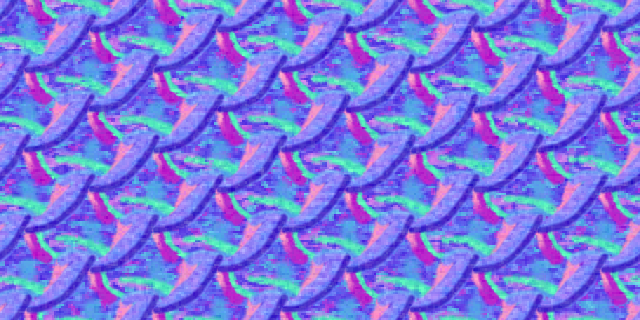
A Shadertoy shader for this texture map:

```glsl
// Normal map of worn, interlaced diagonal straps on a staggered 5 by 4 lattice.

const vec2 PERIOD = vec2(1.6, 1.0);
const vec3 LAVENDER = vec3(0.47, 0.52, 0.98);
const vec3 INDIGO = vec3(0.38, 0.26, 0.9);
const vec3 SKY = vec3(0.36, 0.68, 0.9);
const vec3 GREEN = vec3(0.33, 0.91, 0.74);
const vec3 MAGENTA = vec3(0.74, 0.16, 0.8);
const vec3 PINK = vec3(0.97, 0.6, 0.78);

vec2 hashGradient(vec2 cell) {
    vec2 h = vec2(dot(cell, vec2(127.1, 311.7)), dot(cell, vec2(269.5, 183.3)));
    return 2.0 * fract(sin(h) * 43758.5) - 1.0;
}

float gradientNoise(vec2 p) {
    vec2 i = floor(p), f = fract(p);
    vec2 u = f * f * f * (f * (f * 6.0 - 15.0) + 10.0);
    vec2 e = vec2(0.0, 1.0);
    return mix(
        mix(dot(hashGradient(i), f), dot(hashGradient(i + e.yx), f - e.yx), u.x),
        mix(dot(hashGradient(i + e), f - e), dot(hashGradient(i + 1.0), f - 1.0), u.x), u.y);
}

float fbm(vec2 p) {
    return gradientNoise(p) + 0.5 * gradientNoise(p * 2.1 + 7.3);
}

// Nearest lattice copy of a quadratic curve: x = position along it,
// y = signed distance (positive on the left).
vec2 latticeCurve(vec2 p, vec2 a, vec2 b, vec2 c) {
    vec2 centre = 0.5 * (a + c);
    vec2 nearest = vec2(0.0, 9.0);
    for (int k = 0; k < 2; k++) {
        vec2 q = p - centre + 0.5 * PERIOD * float(k);
        q = mod(q + 0.5 * PERIOD, PERIOD) - 0.5 * PERIOD + centre;
        vec2 start = a;
        for (int i = 1; i <= 8; i++) {
            float t = float(i) / 8.0;
            vec2 end = mix(mix(a, b, t), mix(b, c, t), t);
            vec2 along = end - start, d = q - start;
            float h = clamp(dot(d, along) / dot(along, along), 0.0, 1.0);
            float dist = length(d - along * h);
            float side = along.x * d.y - along.y * d.x < 0.0 ? -1.0 : 1.0;
            if (dist < abs(nearest.y)) nearest = vec2(t + (h - 1.0) / 8.0, dist * side);
            start = end;
        }
    }
    return nearest;
}

// Coverage of a curve of the given half width, with a soft rim.
float cover(vec2 curve, float width, float soft) {
    return 1.0 - smoothstep(width - soft, width + soft, abs(curve.y));
}

void mainImage(out vec4 fragColor, in vec2 fragCoord) {
    vec2 p = fragCoord / iResolution.y * 4.0;
    vec2 block = floor(p * 34.0) / 34.0;
    float streak = fbm(block * vec2(4.5, 10.0));
    float wear = fbm(block * vec2(6.0, 9.0) + 31.0);
    float grain = fbm(block * vec2(13.0, 17.0) + 53.0);

    // Coordinates relative to the strap tips; the ground is rougher than the straps
    vec2 s = p - vec2(0.352, 0.25);
    s += 0.035 * vec2(gradientNoise(p * 3.0), gradientNoise(p * 3.0 + 19.0));
    vec2 q = s + vec2(0.045, 0.035) * vec2(wear, grain);

    // Mottled ground
    vec3 col = mix(INDIGO, vec3(0.42, 0.5, 0.96), smoothstep(-0.15, 0.3, streak));
    col = mix(col, SKY, smoothstep(0.1, 0.3, fbm(block * vec2(4.0, 8.0) + 71.0)));
    col = mix(col, vec3(0.62, 0.28, 0.87), smoothstep(0.15, 0.35, wear));

    // Lilac streaks in the hollow and a teal slope above the tip
    vec2 hollow = latticeCurve(q, vec2(0.28, -0.27), vec2(0.42, -0.2), vec2(0.62, -0.3));
    col = mix(col, vec3(0.78, 0.48, 0.92),
              cover(hollow, 0.09, 0.07) * smoothstep(-0.15, 0.1, streak));
    vec2 slope = latticeCurve(q, vec2(0.07, 0.09), vec2(0.02, 0.2), vec2(-0.01, 0.4));
    col = mix(col, mix(SKY, vec3(0.3, 0.55, 0.93), smoothstep(-0.1, 0.2, grain)),
              0.9 * cover(slope, 0.1, 0.06));

    // Green ridge, warming toward the next strap
    vec2 ridge = latticeCurve(q, vec2(-0.42, 0.26), vec2(0.03, 0.27), vec2(0.32, 0.0));
    vec3 ridgeColor = mix(GREEN, vec3(0.86, 0.82, 0.7), smoothstep(0.85, 1.0, ridge.x));
    col = mix(col, ridgeColor, cover(ridge, 0.035 + 0.035 * ridge.x, 0.035)
              * smoothstep(-0.5, -0.05, wear + 0.3 * ridge.x));

    // Magenta flank with a pink rim, and the green arc beside it
    vec2 flank = latticeCurve(q, vec2(0.05, -0.07), vec2(0.03, -0.3), vec2(0.2, -0.46));
    float rim = smoothstep(0.0, 0.05, -flank.y) * (1.0 - smoothstep(0.3, 0.8, flank.x));
    vec3 flankColor = mix(MAGENTA, vec3(0.6, 0.1, 0.78), smoothstep(0.0, 0.3, grain));
    col = mix(col, mix(flankColor, PINK, rim), cover(flank, 0.1, 0.03));
    vec2 arc = latticeCurve(q, vec2(0.13, -0.14), vec2(0.17, -0.4), vec2(0.44, -0.48));
    col = mix(col, GREEN, cover(arc, 0.035, 0.022));

    // Pink slope under the left side of the strap
    vec2 side = latticeCurve(q, vec2(-0.38, -0.06), vec2(-0.43, -0.28), vec2(-0.54, -0.47));
    vec3 sideColor = mix(PINK, vec3(0.84, 0.45, 0.86), smoothstep(0.0, 0.25, grain));
    col = mix(col, sideColor, cover(side, 0.085, 0.03));

    // Raised strap with a pale shoulder that bends over the tip
    vec2 strap = latticeCurve(s, vec2(-0.8, -0.56), vec2(-0.36, -0.54), vec2(-0.12, 0.0));
    float width = mix(0.06, 0.14, smoothstep(0.0, 0.6, strap.x))
                * mix(1.0, 0.65, smoothstep(0.75, 1.0, strap.x));
    vec3 strapColor = mix(LAVENDER, vec3(0.6, 0.54, 0.97),
                          smoothstep(-0.03, 0.08, strap.y + 0.1 * wear));
    col = mix(col, strapColor, cover(strap, width, 0.02));
    vec2 shoulder = latticeCurve(s, vec2(-0.37, 0.0), vec2(-0.2, 0.1), vec2(0.0, 0.01));
    vec3 shoulderColor = mix(vec3(0.55, 0.52, 0.97), vec3(0.45, 0.66, 0.95),
                             smoothstep(0.0, 0.06, shoulder.y));
    col = mix(col, shoulderColor, cover(shoulder, 0.07, 0.025));

    // Dark lower edge running from strap to strap
    vec2 edge = latticeCurve(s, vec2(-0.8, -0.62), vec2(-0.32, -0.64), vec2(0.0, 0.03));
    col = mix(col, vec3(0.29, 0.19, 0.79), cover(edge, 0.04, 0.025));

    // Fine surface relief
    col += grain * vec3(0.2, 0.24, 0.05) + wear * vec3(0.08, -0.08, 0.0);
    fragColor = vec4(clamp(col, 0.0, 1.0), 1.0);
}
```
